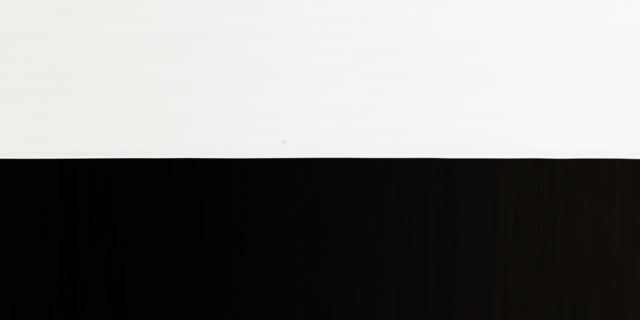
Reproduce this background procedurally as a Shadertoy shader.

```glsl
const vec3 WHITE_LEFT = vec3(0.938, 0.932, 0.920);
const vec3 WHITE_RIGHT = vec3(0.972, 0.974, 0.978);
const vec3 BLACK_LEFT = vec3(0.010, 0.006, 0.005);
const vec3 BLACK_RIGHT = vec3(0.066, 0.056, 0.046);
const vec3 RIDGE_LIGHT = vec3(0.985, 0.980, 0.970);
const float HORIZON = 0.5035;
const float HORIZON_BOW = 0.0025;
const float HORIZON_WOBBLE = 0.0016;
const float WHITE_GRAIN = 0.014;
const float BLACK_GRAIN = 0.022;
const vec2 PALE_FLECK = vec2(0.445, 0.555);
const vec2 DARK_FLECK = vec2(0.616, 0.318);
const float FLECK_SIZE = 0.007;

float hash(vec2 p) {
    vec3 q = fract(vec3(p.xyx) * 0.1031);
    q += dot(q, q.yzx + 33.33);
    return fract((q.x + q.y) * q.z);
}

float valueNoise(vec2 p) {
    vec2 cell = floor(p);
    vec2 f = fract(p);
    f = f * f * (3.0 - 2.0 * f);
    float low = mix(hash(cell), hash(cell + vec2(1.0, 0.0)), f.x);
    float high = mix(hash(cell + vec2(0.0, 1.0)), hash(cell + vec2(1.0)), f.x);
    return mix(low, high, f.y);
}

// Signed brush streaks: each octave doubles the frequency
float streaks(vec2 p) {
    float total = 0.0;
    float weight = 0.5;
    for (int i = 0; i < 3; i++) {
        total += weight * (valueNoise(p) - 0.5);
        p = p * 2.0 + 17.3;
        weight *= 0.6;
    }
    return total;
}

// Ragged spot of paint, with offset in units of canvas height
float fleck(vec2 offset) {
    float ragged = 0.5 + valueNoise(offset * 300.0 + 40.0);
    return 1.0 - smoothstep(0.3, 1.0, length(offset) * ragged / FLECK_SIZE);
}

vec3 whitePaint(vec2 uv, vec2 p, float height) {
    float light = 0.75 * smoothstep(0.0, 1.0, uv.x) + 0.25 * uv.x * uv.y;
    vec3 color = mix(WHITE_LEFT, WHITE_RIGHT, light);
    color += WHITE_GRAIN * streaks(p * vec2(4.0, 60.0));
    color += 0.3 * WHITE_GRAIN * streaks(p * vec2(80.0, 80.0));

    // Dull band and bright ridge along the seam
    float band = exp(-pow((height - 0.018) / 0.009, 2.0));
    color -= 0.018 * band * valueNoise(p * vec2(9.0, 120.0)) * vec3(1.2, 1.0, 0.8);
    float ridge = 1.0 - smoothstep(0.003, 0.008, height);
    color = mix(color, RIDGE_LIGHT, 0.7 * ridge);
    return color;
}

vec3 blackPaint(vec2 uv, vec2 p) {
    float light = smoothstep(0.15, 1.05, uv.x);
    vec3 color = mix(BLACK_LEFT, BLACK_RIGHT, light);
    float grain = streaks(p * vec2(70.0, 3.0)) + 0.4 * streaks(p * vec2(110.0, 25.0));
    color += BLACK_GRAIN * grain * (0.15 + light) * vec3(1.1, 1.0, 0.9);
    return color;
}

void mainImage(out vec4 fragColor, in vec2 fragCoord) {
    vec2 uv = fragCoord / iResolution.xy;
    float aspect = iResolution.x / iResolution.y;
    vec2 p = vec2(uv.x * aspect, uv.y);
    float pixel = 1.0 / iResolution.y;

    // Nearly straight seam, slightly raised at the middle
    float bow = 1.0 - pow(2.0 * uv.x - 1.0, 2.0);
    float seam = HORIZON + HORIZON_BOW * bow
        + HORIZON_WOBBLE * (valueNoise(vec2(p.x * 12.0, 3.0)) - 0.5);
    float height = uv.y - seam;

    vec3 white = whitePaint(uv, p, height);
    vec3 black = blackPaint(uv, p);

    // Small flaws in each paint
    vec2 stretch = vec2(aspect, 1.0);
    white -= 0.10 * fleck((uv - PALE_FLECK) * stretch);
    black *= 1.0 - 0.6 * fleck((uv - DARK_FLECK) * stretch);

    float edge = max(pixel, 0.0025);
    vec3 color = mix(black, white, smoothstep(-edge, edge, height));
    fragColor = vec4(clamp(color, 0.0, 1.0), 1.0);
}
```
